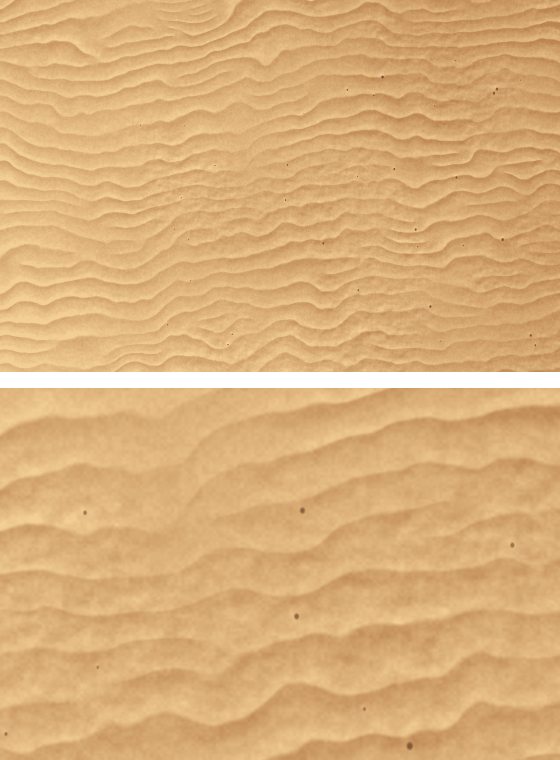
Top, the full canvas; bottom, a detail of the centre.
Reproduce this texture procedurally as a Shadertoy shader.

```glsl
// Wind-rippled sand seen from above, lit from the top edge.
// A warped phase field forms the ripples; paired phase vortices make crests
// fork and end. Rough patches, fine grain and scattered grit lie on top.

const float TAU = 6.2831853;

float hash(vec2 p) {
    vec3 q = fract(p.xyx * 0.1031);
    q += dot(q, q.yzx + 33.33);
    return fract((q.x + q.y) * q.z);
}

vec2 hash2(float n) {
    return vec2(hash(vec2(n, 3.7)), hash(vec2(n, 71.3)));
}

// Smooth value noise, centred on zero
float noise(vec2 p) {
    vec2 i = floor(p), f = fract(p);
    f = f * f * f * (f * (f * 6.0 - 15.0) + 10.0);
    float low = mix(hash(i), hash(i + vec2(1, 0)), f.x);
    float high = mix(hash(i + vec2(0, 1)), hash(i + vec2(1, 1)), f.x);
    return mix(low, high, f.y) - 0.5;
}

float fbm(vec2 p) {
    float sum = 0.0, gain = 1.0;
    for (int i = 0; i < 4; i++) {
        sum += gain * noise(p);
        p = mat2(1.6, 1.2, -1.2, 1.6) * p + 17.3;
        gain *= 0.55;
    }
    return sum;
}

// Brightness of the ripples, 0 in the lee shadow to 1 on the crest
float ripples(vec2 p, out float strength) {
    float phase = 20.5 * p.y - 3.2 * p.x + 0.8 * p.x * p.x;
    phase += 1.4 * noise(p * vec2(2.3, 1.7) + 4.1);
    phase += 1.15 * noise(p * vec2(8.0, 5.0) + 9.0);
    phase += 0.62 * noise(p * vec2(17.0, 10.0) + 31.0);
    phase += 0.16 * noise(p * vec2(42.0, 30.0));

    // Each pair of opposite vortices inserts one short extra crest
    float core = 1.0;
    for (int i = 0; i < 44; i++) {
        vec2 start = hash2(float(i) + 1.0) * vec2(1.7, 1.1) - vec2(0.15, 0.05);
        vec2 span = vec2(0.07 + 0.16 * hash(vec2(i, 9)), 0.025);
        vec2 a = p - start, b = a - span;
        phase += (atan(1.6 * a.y, a.x) - atan(1.6 * b.y, b.x)) / TAU;
        core = min(core, min(length(a), length(b)) / 0.028);
    }

    strength = (0.58 + 0.7 * noise(p * vec2(6.0, 9.0) + 50.0)) * smoothstep(0.0, 1.0, core);
    float f = fract(phase);
    float slope = 1.0 - 0.48 * smoothstep(0.0, 0.4, f) - 0.52 * smoothstep(0.4, 0.88, f);
    return slope + smoothstep(0.88, 1.0, f);
}

// Small dark grit, each piece with a pale mound beside it
void addGrit(inout vec3 color, vec2 p) {
    for (int i = 0; i < 40; i++) {
        vec2 h = hash2(float(i) + 200.0);
        vec2 d = p - vec2(0.3 + 1.2 * h.x, 0.06 + 0.82 * h.y);
        float size = hash(vec2(i, 47));
        float radius = 0.0013 + 0.0021 * size * size;
        vec2 m = d + vec2(radius, -1.8 * radius);
        color += 0.05 * exp(-dot(m, m) / (5.0 * radius * radius));
        float speck = 1.0 - smoothstep(radius * 0.4, radius * 1.5, length(d * vec2(1.0, 0.8)));
        color = mix(color, vec3(0.42, 0.26, 0.15), speck * (0.4 + 0.45 * size));
    }
}

void mainImage(out vec4 fragColor, in vec2 fragCoord) {
    vec2 p = fragCoord / iResolution.y;

    float strength;
    float ripple = ripples(p, strength);
    float tone = 0.55 + strength * (ripple - 0.5);

    // Broad falloff towards the right and the top
    tone += 0.29 - 0.37 * p.x - 0.2 * smoothstep(0.55, 1.1, p.y);
    tone += 0.2 * noise(p * 2.7 + 12.0);

    // Crusty patches, embossed by the same light
    float rough = smoothstep(-0.15, 0.45, fbm(p * 4.0 + 6.0) + 0.25 * (p.x - 0.6));
    vec2 q = p * vec2(42.0, 55.0);
    float relief = fbm(q) - fbm(q + vec2(-0.2, 0.45));
    tone += relief * (0.07 + 0.27 * rough);

    // Fine grain
    tone += 0.13 * noise(p * 150.0) + 0.17 * noise(p * 320.0 + 5.0);

    vec3 shadowSand = vec3(0.775, 0.575, 0.365);
    vec3 sunlitSand = vec3(0.935, 0.79, 0.565);
    vec3 color = mix(shadowSand, sunlitSand, clamp(tone, -0.25, 1.1));
    addGrit(color, p);
    fragColor = vec4(color, 1.0);
}
```
